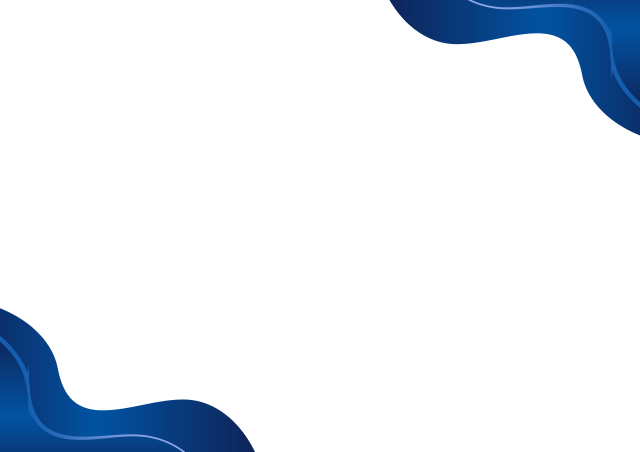
This background is drawn by a Shadertoy shader. Its source:

```glsl
// Two opposite corners of layered blue waves with a thin highlight on white.

#define DESIGN_WIDTH 768.0
#define TOP_SHIFT vec2(0.0, 10.0)
#define NAVY vec3(0.055, 0.145, 0.355)
#define ROYAL vec3(0.005, 0.325, 0.635)
#define LINE_DEEP vec3(0.08, 0.37, 0.69)
#define LINE_PALE vec3(0.57, 0.66, 0.91)
#define BAND_PEAK 115.0
#define BAND_END 300.0
#define POOL_PEAK 43.0
#define POOL_END 140.0
#define LINE_HALF_WIDTH vec2(2.6, 1.0)

// Control points of four joined cubic curves, running left to right
const vec2 OUTER_WAVE[13] = vec2[13](
    vec2(0.0, 172.5), vec2(34.0, 159.0), vec2(62.0, 134.0),
    vec2(69.0, 102.0), vec2(74.0, 76.0), vec2(84.0, 50.0),
    vec2(123.0, 50.0), vec2(155.0, 50.0), vec2(187.0, 63.0),
    vec2(220.0, 63.0), vec2(257.0, 63.0), vec2(288.0, 37.0),
    vec2(306.0, 0.0));
const vec2 INNER_WAVE[13] = vec2[13](
    vec2(0.0, 136.0), vec2(21.0, 118.0), vec2(33.0, 97.0),
    vec2(34.5, 72.0), vec2(36.5, 40.0), vec2(52.0, 16.5),
    vec2(97.0, 16.5), vec2(120.0, 16.5), vec2(138.0, 20.0),
    vec2(160.0, 20.0), vec2(184.0, 20.0), vec2(206.0, 12.0),
    vec2(222.0, -1.0));

vec2 bezier(vec2 a, vec2 b, vec2 c, vec2 d, float t) {
    float s = 1.0 - t;
    return s * s * s * a + 3.0 * s * s * t * b + 3.0 * s * t * t * c + t * t * t * d;
}

vec2 bezierTangent(vec2 a, vec2 b, vec2 c, vec2 d, float t) {
    float s = 1.0 - t;
    return s * s * (b - a) + 2.0 * s * t * (c - b) + t * t * (d - c);
}

// Approximate signed distance to a wave, negative below it
float waveDistance(vec2 p, vec2 wave[13]) {
    int first = 0;
    for (int i = 3; i < 12; i += 3) {
        if (p.x > wave[i].x) first = i;
    }
    vec2 a = wave[first], b = wave[first + 1], c = wave[first + 2], d = wave[first + 3];

    // Each curve advances in x, so bisection finds the parameter
    float low = 0.0, high = 1.0;
    for (int i = 0; i < 16; i++) {
        float middle = 0.5 * (low + high);
        if (bezier(a, b, c, d, middle).x < p.x) low = middle;
        else high = middle;
    }
    float t = 0.5 * (low + high);
    vec2 tangent = normalize(bezierTangent(a, b, c, d, t));
    return dot(p - bezier(a, b, c, d, t), vec2(-tangent.y, tangent.x));
}

float coverage(float distance, float pixel) {
    return clamp(0.5 - distance / pixel, 0.0, 1.0);
}

// Navy at both ends, royal blue at the peak
vec3 blueRamp(float x, float start, float peak, float end) {
    float rise = (x - start) / (peak - start);
    float fall = (end - x) / (end - peak);
    return mix(NAVY, ROYAL, clamp(min(rise, fall), 0.0, 1.0));
}

void mainImage(out vec4 fragColor, in vec2 fragCoord) {
    float pixel = DESIGN_WIDTH / iResolution.x;
    vec2 size = iResolution.xy * pixel;
    vec2 p = fragCoord * pixel;

    // The upper right corner is the lower left one turned by half a circle
    if (p.x / size.x + p.y / size.y > 1.0) p = size - p + TOP_SHIFT;

    float outer = waveDistance(p, OUTER_WAVE);
    float inner = waveDistance(p, INNER_WAVE);

    // Broad band, then the pool in the corner
    vec3 band = blueRamp(p.x, -35.0, BAND_PEAK, BAND_END);
    vec3 pool = blueRamp(p.y, -38.0, POOL_PEAK, POOL_END);
    vec3 color = mix(vec3(1.0), band, coverage(outer, pixel));
    color = mix(color, pool, coverage(inner, pixel));

    // Tapering highlight between them
    float along = smoothstep(20.0, 200.0, p.x);
    float halfWidth = mix(LINE_HALF_WIDTH.x, LINE_HALF_WIDTH.y, along);
    vec3 lineColor = mix(LINE_DEEP, LINE_PALE, along);
    color = mix(color, lineColor, coverage(abs(inner) - halfWidth, pixel));

    fragColor = vec4(color, 1.0);
}
```
